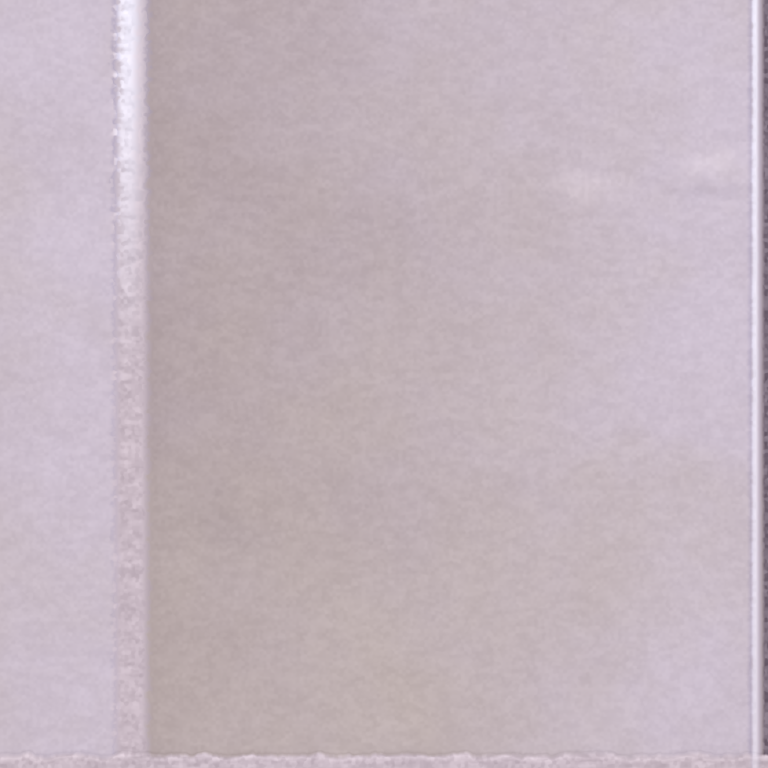
Give the GLSL for this texture, as a WebGL 1 fragment shader.

```glsl
precision highp float;
// Glazed stone wall tile: one wide tile between two upright joints and a
// rough bottom joint. Smooth cellular noise layers give the mottled glaze;
// each joint is a distance band with its own width, glint and shadow.
uniform vec2 u_resolution;

const float PITCH = 0.813;       // distance between upright joints
const float FIRST_JOINT = 0.171; // centre of the left joint
const vec3 TAUPE = vec3(0.710, 0.650, 0.665);
const vec3 LILAC = vec3(0.805, 0.755, 0.810);
const vec3 SAND = vec3(0.750, 0.695, 0.675);
const vec3 GROUT = vec3(0.785, 0.725, 0.765);
const vec3 GLINT = vec3(0.950, 0.930, 0.990);
const vec3 SHADOW = vec3(0.430, 0.380, 0.440);

float hash(vec2 p) {
  p = fract(p * vec2(0.1031, 0.1137));
  p += dot(p, p.yx + 33.33);
  return fract((p.x + p.y) * p.x * 7.13);
}

// Cell values blended by closeness to each jittered cell point, 0 to 1.
float cellular(vec2 p) {
  vec2 cell = floor(p);
  float sum = 0.0;
  float total = 0.0;
  for (int j = -1; j <= 1; j++) {
    for (int i = -1; i <= 1; i++) {
      vec2 id = cell + vec2(float(i), float(j));
      vec2 point = id + 0.2 + 0.6 * vec2(hash(id + 17.0), hash(id + 59.0));
      vec2 d = p - point;
      float weight = exp(-5.0 * dot(d, d));
      sum += weight * hash(id + 101.0);
      total += weight;
    }
  }
  return sum / total;
}

// Layered noise centred on zero.
float mottle(vec2 p) {
  float sum = 0.0;
  float gain = 0.5;
  for (int i = 0; i < 4; i++) {
    sum += gain * (cellular(p) - 0.5);
    p = p * 2.1 + vec2(7.3, 3.7);
    gain *= 0.6;
  }
  return sum;
}

float band(float d, float halfWidth, float soft) {
  return 1.0 - smoothstep(halfWidth - soft, halfWidth + soft, abs(d));
}

float spot(vec2 p, vec2 centre, vec2 radius) {
  vec2 d = (p - centre) / radius;
  return exp(-dot(d, d));
}

vec3 tileGlaze(vec2 p, float across) {
  float cloud = mottle(p * vec2(6.0, 8.0) + 20.0);
  float light = smoothstep(0.0, 1.0, across) + 0.45 * cloud;
  light += 0.12 * smoothstep(0.5, 1.0, p.y);
  vec3 colour = mix(TAUPE, LILAC, clamp(light, 0.0, 1.1));
  float warm = smoothstep(0.75, 0.1, p.y) * (1.0 - 0.8 * smoothstep(0.5, 1.0, across));
  colour = mix(colour, SAND, clamp(0.5 * warm + 0.7 * mottle(p * 5.0 + 80.0), 0.0, 0.7));

  // Dusky stains, then a broken pale vein near the right edge.
  float stain = spot(p, vec2(0.30, 0.33), vec2(0.07, 0.05))
              + 0.5 * spot(p, vec2(0.44, 0.37), vec2(0.05, 0.03));
  colour -= 0.035 * stain * (0.6 + 2.0 * cloud);
  float ripple = 0.05 * mottle(p * 16.0 + 40.0);
  float vein = spot(p + ripple, vec2(0.76, 0.757), vec2(0.045, 0.012))
             + spot(p + ripple, vec2(0.93, 0.792), vec2(0.030, 0.014));
  colour += vec3(0.045, 0.045, 0.040) * vein;
  float crease = spot(p + ripple, vec2(0.90, 0.757), vec2(0.090, 0.009));
  return colour - 0.03 * crease;
}

void main() {
  vec2 p = gl_FragCoord.xy / u_resolution;
  float column = (p.x - FIRST_JOINT) / PITCH;
  float jointId = floor(column + 0.5);
  float thin = clamp(jointId, 0.0, 1.0);
  float pixel = 1.0 / u_resolution.x;
  float grain = cellular(p * 210.0) - 0.5;
  float fleck = cellular(p * vec2(70.0, 130.0) + 9.0) - 0.5;

  vec3 colour = tileGlaze(p, fract(column));
  colour += 0.025 * grain + 0.025 * fleck;

  // Upright joints: wide and frosted at left, thin and glossy at right.
  float edge = p.x - FIRST_JOINT - jointId * PITCH;
  float wobble = mix(0.006, 0.001, thin) * (grain + fleck);
  float halfWidth = mix(0.021, 0.0065, thin);
  float soft = mix(0.006, 0.002, thin) + pixel;
  float joint = band(edge + wobble, halfWidth, soft);
  float shine = mix(smoothstep(0.45, 1.0, p.y), 0.60 + 0.40 * p.y, thin);
  float core = band(edge + 0.18 * halfWidth + wobble, 0.55 * halfWidth, 0.4 * halfWidth);
  vec3 jointColour = mix(GROUT, GLINT, shine * (0.25 + 0.75 * core));
  jointColour += 0.07 * (grain + fleck) * (1.0 - 0.5 * thin);
  float rim = band(abs(edge) - halfWidth + wobble, 0.002, 0.003 + pixel);
  colour = mix(colour, jointColour, joint);
  colour -= vec3(0.10, 0.09, 0.05) * rim * mix(0.35 + 0.5 * shine, 0.8, thin);
  float lee = smoothstep(0.0, 0.006, edge - halfWidth + wobble);
  colour = mix(colour, SHADOW + 0.2 * grain, lee * thin * 0.85);
  colour -= 0.035 * lee * (1.0 - thin) * exp(-45.0 * max(edge - halfWidth, 0.0));

  // Chipped bottom joint with a fine dark line along its upper lip.
  float lip = 0.017 + 0.012 * mottle(vec2(p.x * 28.0, 4.0)) + 0.004 * fleck;
  float bottom = 1.0 - smoothstep(-0.002 - pixel, 0.002 + pixel, p.y - lip);
  colour = mix(colour, GROUT + 0.08 * (grain + fleck), bottom * (1.0 - 0.7 * thin * joint));
  colour += 0.06 * band(p.y - lip + 0.004, 0.002, 0.003);
  colour -= 0.05 * band(p.y - lip - 0.003, 0.001, 0.003);

  gl_FragColor = vec4(clamp(colour, 0.0, 1.0), 1.0);
}
```
